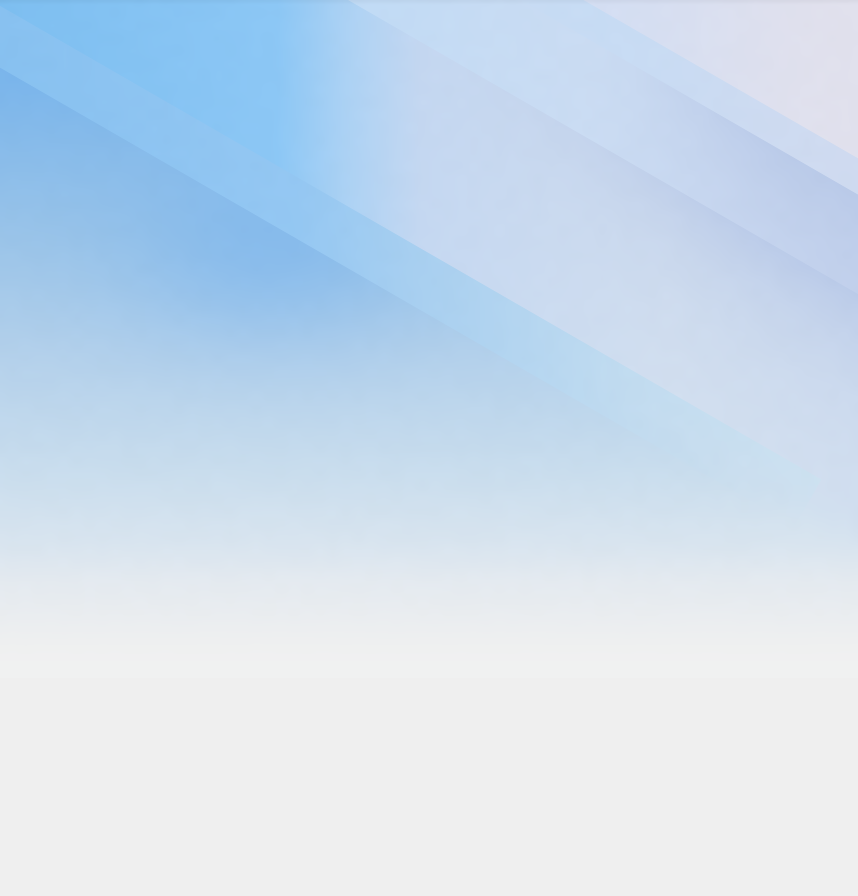
Write a WebGL 2 fragment shader that draws this background.

```glsl
#version 300 es
precision highp float;
// Soft blue diagonal bands fading down into a pale plain floor.

uniform vec2 u_resolution;
out vec4 outColor;

// Layout, in units of the canvas height
const float ASPECT = 0.957;
const float SLOPE = 0.577;         // fall of every diagonal
const float BAND_LOW = 0.0755;     // offsets of the diagonals at x = 0
const float BAND_HIGH = 0.0065;
const float SHEET_EDGE = -0.224;
const float STRIP_EDGE = -0.335;
const float CORNER_EDGE = -0.3755;
const float BAND_END = 1.061;      // distance along the band to its cap
const float FLOOR_LINE = 0.757;
const vec2 GLOW_CENTER = vec2(0.30, 0.27);
const vec2 GLOW_SIZE = vec2(0.16, 0.11);
const float MOTTLE_SCALE = 70.0;
const float MOTTLE_AMOUNT = 0.007;

// Colours
const vec3 FLOOR_COLOR = vec3(0.936, 0.937, 0.937);
const vec3 GLOW_COLOR = vec3(0.48, 0.71, 0.93);
const vec3 SHADE_COLOR = vec3(0.725, 0.79, 0.91);
const vec3 STRIP_LEFT = vec3(0.78, 0.86, 0.955);
const vec3 STRIP_RIGHT = vec3(0.81, 0.855, 0.94);
const vec3 CORNER_LEFT = vec3(0.83, 0.87, 0.95);
const vec3 CORNER_RIGHT = vec3(0.88, 0.88, 0.928);

// Gradient stops: colour in rgb, position in w
const vec4 HAZE[5] = vec4[5](
    vec4(0.48, 0.71, 0.92, 0.09), vec4(0.60, 0.765, 0.91, 0.26),
    vec4(0.70, 0.815, 0.92, 0.39), vec4(0.79, 0.867, 0.93, 0.53),
    vec4(0.88, 0.91, 0.94, 0.65));
const vec4 BAND[5] = vec4[5](
    vec4(0.53, 0.755, 0.94, 0.0), vec4(0.58, 0.78, 0.95, 0.33),
    vec4(0.655, 0.81, 0.94, 0.46), vec4(0.755, 0.86, 0.94, 0.70),
    vec4(0.80, 0.88, 0.94, 0.90));
const vec4 SKY[5] = vec4[5](
    vec4(0.49, 0.745, 0.94, 0.0), vec4(0.55, 0.78, 0.96, 0.31),
    vec4(0.67, 0.82, 0.955, 0.385), vec4(0.77, 0.845, 0.945, 0.47),
    vec4(0.83, 0.88, 0.94, 0.75));
const vec4 SHEET[5] = vec4[5](
    vec4(0.75, 0.855, 0.96, 0.39), vec4(0.775, 0.86, 0.955, 0.52),
    vec4(0.79, 0.86, 0.95, 0.65), vec4(0.785, 0.845, 0.94, 0.80),
    vec4(0.765, 0.82, 0.925, 0.956));

// Piecewise gradient through five stops
vec3 ramp(vec4 stops[5], float t) {
    vec3 color = stops[0].rgb;
    for (int i = 1; i < 5; i++) {
        float k = clamp((t - stops[i - 1].w) / (stops[i].w - stops[i - 1].w), 0.0, 1.0);
        color = mix(color, stops[i].rgb, k);
    }
    return color;
}

// Smooth coverage of the side where the distance is negative
float inside(float dist) {
    float soft = 0.65 / u_resolution.y;
    return 1.0 - smoothstep(-soft, soft, dist);
}

float hash(vec2 cell) {
    vec3 p = fract(vec3(cell.xyx) * 0.1031);
    p += dot(p, p.yzx + 33.33);
    return fract((p.x + p.y) * p.z);
}

// Smoothly interpolated random values
float noise(vec2 p) {
    vec2 cell = floor(p);
    vec2 k = smoothstep(0.0, 1.0, fract(p));
    float low = mix(hash(cell), hash(cell + vec2(1.0, 0.0)), k.x);
    float high = mix(hash(cell + vec2(0.0, 1.0)), hash(cell + 1.0), k.x);
    return mix(low, high, k.y);
}

void main() {
    vec2 uv = gl_FragCoord.xy / u_resolution;
    float x = uv.x * ASPECT;
    float depth = 1.0 - uv.y;
    float diagonal = depth - SLOPE * x;
    float along = dot(vec2(x, depth), vec2(0.866, 0.5));

    // Haze below the band, with a deeper blue glow
    vec3 haze = ramp(HAZE, depth);
    vec2 fromGlow = (vec2(x, depth) - GLOW_CENTER) / GLOW_SIZE;
    haze = mix(haze, GLOW_COLOR, 0.6 * exp(-dot(fromGlow, fromGlow)));

    // Sky above the band, shaded along the edge of the sheet
    vec3 sky = ramp(SKY, x);
    float skyShade = smoothstep(0.38, 0.9, x) * exp(-max(diagonal - SHEET_EDGE, 0.0) / 0.11);
    sky = mix(sky, SHADE_COLOR, 0.95 * skyShade);
    vec3 color = mix(sky, haze, smoothstep(BAND_HIGH, BAND_LOW, diagonal));

    // Long translucent band, its lower edge dissolving toward the cap
    float band = inside(diagonal - BAND_LOW) * inside(BAND_HIGH - diagonal)
               * inside(along - BAND_END);
    band *= 1.0 - smoothstep(0.6, 0.9, x) * smoothstep(BAND_HIGH, BAND_LOW, diagonal);
    color = mix(color, ramp(BAND, x), band);

    // Overlapping sheets toward the upper right corner
    float sheetShade = smoothstep(0.66, 0.9, x) * exp(-max(diagonal - STRIP_EDGE, 0.0) / 0.08);
    vec3 sheet = mix(ramp(SHEET, x), SHADE_COLOR, 0.95 * sheetShade);
    color = mix(color, sheet, inside(diagonal - SHEET_EDGE));
    float right = smoothstep(0.65, 0.95, x);
    color = mix(color, mix(STRIP_LEFT, STRIP_RIGHT, right), inside(diagonal - STRIP_EDGE));
    color = mix(color, mix(CORNER_LEFT, CORNER_RIGHT, right), inside(diagonal - CORNER_EDGE));

    // Faint mottling, floor with its pale upper rim, shadow along the top
    color += MOTTLE_AMOUNT * (noise(vec2(x, depth) * MOTTLE_SCALE) - 0.5);
    color = mix(color, FLOOR_COLOR, smoothstep(0.60, 0.75, depth));
    color += 0.007 * smoothstep(0.66, 0.75, depth) * inside(depth - FLOOR_LINE);
    color *= 1.0 - 0.035 * (1.0 - smoothstep(0.0, 0.006, depth));
    outColor = vec4(color, 1.0);
}
```
